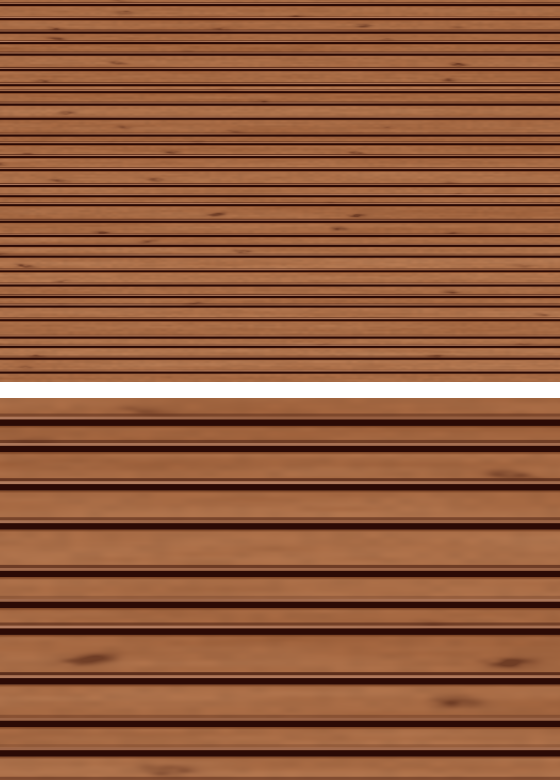
Top: the whole. Bottom: its middle third, enlarged.
Reproduce this texture procedurally as a Shadertoy shader.

```glsl
// Horizontal bamboo slats of four recurring widths, split by dark grooves with lit lips.

// Layout, in canvas heights measured from the top
const float GROUP_PITCH = 0.1324;   // height of a group of four slats
const float GROUP_START = 0.0905;   // top of group zero
const float EDGE_JITTER = 0.0042;   // irregularity of the slat edges
const int FIRST_SLAT = -3;
const int LAST_SLAT = 28;

// Slat profile, as heights above the lower edge
const float GROOVE_TOP = 0.0056;
const float LIP_TOP = 0.0080;
const float BEVEL_TOP = 0.0108;
const float SHADE_DEPTH = 0.0028;   // shaded strip under the groove above

// Bamboo nodes
const float NODE_CELL = 0.36;
const float NODE_CHANCE = 0.48;
const vec2 NODE_SIZE = vec2(0.026, 0.0065);

const vec3 GROOVE_COLOR = vec3(0.170, 0.040, 0.018);
const vec3 BEVEL_COLOR = vec3(0.350, 0.170, 0.100);
const vec3 SHADE_COLOR = vec3(0.470, 0.255, 0.135);
const vec3 WOOD_COLOR = vec3(0.595, 0.355, 0.210);
const vec3 PALE_COLOR = vec3(0.715, 0.485, 0.330);
const vec3 LIP_COLOR = vec3(0.720, 0.510, 0.400);

float hash(vec2 p) {
    vec3 q = fract(vec3(p.xyx) * 0.1031);
    q += dot(q, q.yzx + 33.33);
    return fract((q.x + q.y) * q.z);
}

float noise(vec2 p) {
    vec2 cell = floor(p), f = fract(p);
    f = f * f * (3.0 - 2.0 * f);
    return mix(mix(hash(cell), hash(cell + vec2(1, 0)), f.x),
               mix(hash(cell + vec2(0, 1)), hash(cell + vec2(1, 1)), f.x), f.y);
}

// Upper edge of a slat: widths grow through each group of four
float slatEdge(float id) {
    float group = floor(id / 4.0);
    float k = id - 4.0 * group;
    float offset = k * (0.172 + 0.0195 * k);
    float jitter = (hash(vec2(id + 60.0, 7.0)) - 0.5) * 2.0 * EDGE_JITTER;
    return GROUP_START + GROUP_PITCH * (group + offset) + jitter;
}

float band(float d, float lo, float hi, float aa) {
    return smoothstep(lo - aa, lo + aa, d) - smoothstep(hi - aa, hi + aa, d);
}

// Scattered dark smudges along one slat
float nodes(float x, float y, float width, float seed) {
    float mark = 0.0;
    float home = floor(x / NODE_CELL);
    for (int i = -1; i <= 1; i++) {
        vec2 key = vec2(home + float(i) + 20.0, seed);
        float present = step(hash(key + 3.1), NODE_CHANCE);
        vec2 center = vec2((home + float(i) + hash(key + 11.7)) * NODE_CELL,
                           width * mix(0.4, 0.8, hash(key + 23.9)));
        vec2 d = (vec2(x, y) - center) / NODE_SIZE;
        d.x += d.y * (hash(key + 31.3) - 0.5);
        float strength = mix(0.25, 0.9, hash(key + 41.5));
        mark += present * strength * exp(-dot(d, d) * 1.8);
    }
    return mark;
}

void mainImage(out vec4 fragColor, in vec2 fragCoord) {
    float x = fragCoord.x / iResolution.y;
    float y = 1.0 - fragCoord.y / iResolution.y;
    float aa = 0.6 / iResolution.y;

    // Find the slat that holds this point
    float id = 0.0, upper = 0.0, lower = 1.0;
    for (int i = FIRST_SLAT; i <= LAST_SLAT; i++) {
        float a = slatEdge(float(i)), b = slatEdge(float(i) + 1.0);
        if (y >= a && y < b) {
            id = float(i);
            upper = a;
            lower = b;
        }
    }
    float seed = id + 60.0;
    float below = y - upper;
    float above = lower - y;

    // Wood face: slat tone, long streaks and fine fibres
    float tone = hash(vec2(seed, 17.0));
    float streak = noise(vec2(x * 2.5 + seed * 7.3, y * 110.0));
    float fibre = noise(vec2(x * 14.0 + seed * 3.7, y * 230.0));
    float pale = 0.05 + 0.38 * tone + 0.35 * streak + 0.22 * fibre;
    pale += 0.16 * (smoothstep(0.1, 0.75, y) - 0.5);
    vec3 color = mix(WOOD_COLOR, PALE_COLOR, clamp(pale, 0.0, 1.0));
    color *= 0.97 + 0.06 * noise(vec2(x * 70.0, y * 170.0));

    // Nodes, broken up by the fibres
    float mark = nodes(x, below, lower - upper, seed);
    mark *= 0.35 + 0.9 * noise(vec2(x * 75.0, y * 240.0));
    color = mix(color, BEVEL_COLOR, clamp(mark, 0.0, 0.7));

    // Shade, bevel, lit lip and groove
    color = mix(color, SHADE_COLOR, 0.85 * (1.0 - smoothstep(0.0, SHADE_DEPTH, below)));
    float bevel = mix(0.25, 1.0, hash(vec2(seed, 29.0)));
    color = mix(color, BEVEL_COLOR, bevel * band(above, LIP_TOP, BEVEL_TOP, aa));
    float lip = mix(0.35, 1.0, noise(vec2(x * 3.0 + seed * 5.1, seed)));
    vec3 lipColor = mix(SHADE_COLOR, LIP_COLOR, lip);
    color = mix(color, lipColor, band(above, GROOVE_TOP, LIP_TOP, aa));
    color = mix(color, GROOVE_COLOR, band(above, 0.0, GROOVE_TOP, aa));

    fragColor = vec4(color, 1.0);
}
```
